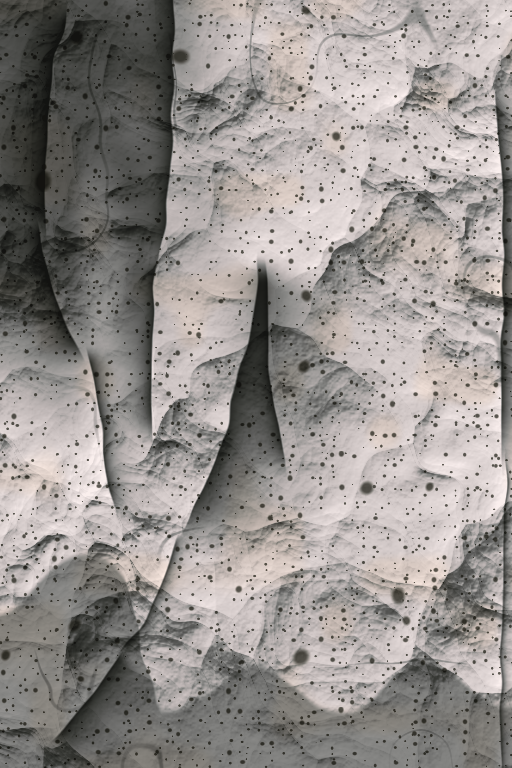
Give the GLSL for this texture, as a Shadertoy shader.

```glsl
// Weathered pale limestone face under raking light from above.
// Layers of scooped cellular chips form a relief that is shaded by slope;
// long one-sided folds, broad shade, hairlines and small pits lie on top.

#define CHIP_SCALE 4.5
#define CHIP_GAIN 0.80
#define WARP 0.035
#define GRIT 0.0011
#define LIGHT_DIR vec2(-0.42, 0.91)
#define LIT_TONE 0.77
#define RELIEF_CONTRAST 0.23
#define FOLD_DEPTH 0.80
#define PIT_DEPTH 0.62

const int FOLDS = 11;
// Upper end and lower end of each fold.
const vec4 foldEnds[FOLDS] = vec4[](
    vec4(.225, 1.05, .205, .62), vec4(.208, .67, .200, .41),
    vec4(.045, .72, .110, .52), vec4(.107, .55, .155, .31),
    vec4(.335, .67, .225, .28), vec4(.236, .31, .150, .13),
    vec4(.165, .15, .060, .03), vec4(.343, .66, .372, .38),
    vec4(.652, .92, .648, .36), vec4(.655, .42, .655, -.05),
    vec4(.085, 1.0, .060, .67));
// Sideways bend, and shadow width (negative falls to the left).
const vec2 foldShape[FOLDS] = vec2[](
    vec2(.006, -.035), vec2(-.004, -.025), vec2(-.008, -.022),
    vec2(.004, .014), vec2(.024, .050), vec2(.008, .007),
    vec2(.010, .025), vec2(-.008, -.022), vec2(.004, .018),
    vec2(.0, .004), vec2(-.010, -.032));

vec2 hash2(vec2 p) {
    vec3 q = fract(p.xyx * vec3(.1031, .1030, .0973));
    q += dot(q, q.yzx + 33.33);
    return fract((q.xx + q.yz) * q.zy);
}

float noise(vec2 p) {
    vec2 i = floor(p), f = fract(p);
    f = f * f * (3.0 - 2.0 * f);
    vec2 e = vec2(0, 1);
    return mix(mix(hash2(i).x, hash2(i + e.yx).x, f.x),
               mix(hash2(i + e).x, hash2(i + e.yy).x, f.x), f.y);
}

vec2 warp(vec2 p) {
    vec2 w = vec2(noise(p * 8.0), noise(p * 8.0 + 37.0)) - 0.5;
    vec2 v = vec2(noise(p * 27.0 + 11.0), noise(p * 27.0 + 71.0)) - 0.5;
    return WARP * (w + 0.4 * v);
}

// Hollow chips that meet in sharp ridges.
float scoops(vec2 p, float scale) {
    vec2 g = p * scale, cell = floor(g), f = fract(g);
    float low = 4.0;
    for (int y = -1; y <= 1; y++)
    for (int x = -1; x <= 1; x++) {
        vec2 o = vec2(x, y), r = hash2(cell + o);
        vec2 d = o + r - f;
        low = min(low, dot(d, d) + 0.5 * fract(r.x * 17.0));
    }
    return low / scale;
}

float relief(vec2 p) {
    vec2 q = p + 1.6 * warp(p);
    q = vec2(q.x, q.y + 0.35 * q.x) + 3.0;
    float h = 0.0, amp = 0.48, scale = CHIP_SCALE;
    float rough = 0.35 + 1.1 * noise(p * 7.0 + 5.0);
    for (int i = 0; i < 5; i++) {
        h += amp * scoops(q, scale) * (i > 1 ? rough : 1.0);
        q = mat2(.88, .47, -.47, .88) * q + 2.7;
        scale *= 2.15;
        amp *= CHIP_GAIN;
    }
    return h + GRIT * (noise(p * 170.0) + 0.6 * noise(p * 330.0));
}

// Shadow on one side of a bent line, faint bright rim on the other.
float fold(vec2 p, vec4 ends, vec2 shape) {
    vec2 span = ends.zw - ends.xy, dir = normalize(span), d = p - ends.xy;
    float t = dot(d, dir) / length(span);
    float bow = shape.x * sin(3.14159 * clamp(t, 0.0, 1.0));
    float s = (dot(d, vec2(-dir.y, dir.x)) - bow) * sign(shape.y);
    float shadow = smoothstep(-.0015, .0015, s) * exp(-max(s, 0.0) / abs(shape.y));
    float rim = (1.0 - smoothstep(-.0015, .0015, s)) * exp(min(s, 0.0) / .012);
    float taper = smoothstep(0.0, 0.12, t) * (1.0 - smoothstep(0.8, 1.0, t));
    return (shadow - 0.16 * rim) * taper;
}

// Scattered round pits of random size.
float pits(vec2 p, float scale, float share) {
    vec2 g = p * scale, cell = floor(g), r = hash2(cell + 91.0);
    vec2 k = hash2(cell + 47.0);
    float radius = 0.10 + 0.18 * k.y;
    float d = length((fract(g) - 0.3 - 0.4 * r) * vec2(1.0, 0.8 + 0.5 * r.x));
    return step(k.x, share) * (1.0 - smoothstep(radius * 0.5, radius * 1.25, d));
}

// Light left after the broad shade at upper left and along the foot.
float broadLight(vec2 p) {
    float blot = noise(p * 13.0) - 0.5;
    float left = 1.0 - smoothstep(.13, .27, p.x + .09 * blot);
    float upper = smoothstep(.40, .66, p.y + .08 * blot);
    float slab = 1.0 - smoothstep(.015, .05, length((p - vec2(.135, .66)) * vec2(1.0, .28)));
    float flank = (1.0 - smoothstep(.25, .35, p.x)) * smoothstep(.55, .7, p.y);
    float foot = .105 + .13 * (1.0 - smoothstep(.16, .21, p.x))
               + .034 * cos(28.5 * (p.x - .33)) + .025 * blot;
    float under = 1.0 - smoothstep(-.004, .008, p.y - foot);
    return (1.0 - left * upper * (0.52 - 0.26 * slab)) * (1.0 - 0.16 * flank) * (1.0 - 0.37 * under);
}

void mainImage(out vec4 fragColor, in vec2 fragCoord) {
    vec2 p = fragCoord / iResolution.y, bent = p + 0.45 * warp(p);

    // Slope shading
    vec2 e = vec2(.0015, 0);
    float h = relief(p);
    vec2 grad = vec2(relief(p + e.xy) - h, relief(p + e.yx) - h) / e.x;
    float slope = -dot(grad, LIGHT_DIR);
    float tone = LIT_TONE + RELIEF_CONTRAST * slope - 0.16 * smoothstep(0.3, 1.1, -slope);
    tone = min(tone, 0.80 + 0.35 * (tone - 0.80));
    tone *= broadLight(bent);

    // Folds, hairlines and pits
    for (int i = 0; i < FOLDS; i++)
        tone *= 1.0 - FOLD_DEPTH * fold(bent, foldEnds[i], foldShape[i]);
    float vein = 1.0 - smoothstep(.004, .022, abs(noise(bent * 11.0 + 8.0) - 0.5));
    tone *= 1.0 - 0.28 * vein * smoothstep(.5, .75, noise(p * 9.0 + 20.0));
    float pit = max(pits(p, 75.0, 0.22), max(pits(p + .37, 125.0, 0.20), pits(bent, 24.0, 0.05)));
    tone *= 1.0 - PIT_DEPTH * pit;
    tone = clamp(tone, 0.07, 0.95);

    // Greenish dark, neutral middle, faintly rosy light, brown stains
    vec3 tint = mix(vec3(1.0, 1.04, 0.94), vec3(1.0, 1.0, 0.985), smoothstep(.08, .4, tone));
    tint = mix(tint, vec3(1.03, 0.985, 0.98), smoothstep(.5, .75, tone));
    float stain = smoothstep(.6, .85, noise(p * 16.0 + 60.0)) * 0.35 + 0.6 * pit;
    tint *= mix(vec3(1.0), vec3(1.04, 0.97, 0.88), stain);
    fragColor = vec4(tone * tint, 1.0);
}
```
